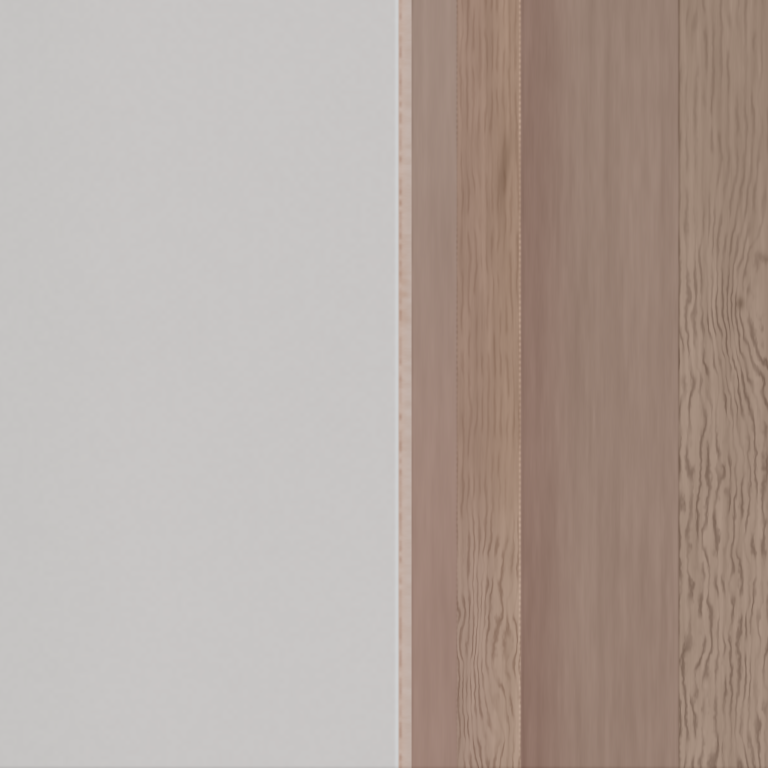
Give the GLSL for this texture, as a three.js fragment shader.

```glsl
varying vec2 vUv;

float hash(vec2 p) {
  return fract(sin(dot(p, vec2(127.1, 311.7))) * 43758.5453);
}

float noise(vec2 p) {
  vec2 i = floor(p), f = fract(p);
  f = f * f * (3.0 - 2.0 * f);
  return mix(mix(hash(i), hash(i + vec2(1.0, 0.0)), f.x),
             mix(hash(i + vec2(0.0, 1.0)), hash(i + vec2(1.0, 1.0)), f.x), f.y);
}

// Signed layered noise, roughly -0.5 to 0.5
float fbm(vec2 p) {
  float sum = 0.0, gain = 0.5;
  for (int i = 0; i < 4; i++) {
    sum += gain * (noise(p) - 0.5);
    p = p * 2.03 + 17.3;
    gain *= 0.5;
  }
  return sum;
}

float edge(float x, float at) {
  return smoothstep(at - 0.0015, at + 0.0015, x);
}

float seam(float x, float at, float width) {
  float d = (x - at) / width;
  return exp(-d * d);
}

float blob(vec2 p, vec2 center, vec2 size) {
  vec2 d = (p - center) / size;
  return exp(-dot(d, d));
}

// Soft fibres running up the boards, with short fine streaks
float fibres(vec2 p) {
  return 0.7 * fbm(p * vec2(110.0, 4.0)) + 0.5 * fbm(p * vec2(190.0, 22.0) + 40.0);
}

// Broken dark growth lines, bent by noise and by a swelling
float growthLines(vec2 p, float count, float bend, float swell) {
  float warp = fbm(p * vec2(14.0, 6.0)) * bend + fbm(p * vec2(60.0, 24.0)) * 0.7 * bend;
  float wave = 0.5 + 0.5 * sin(6.2832 * (p.x * count + warp + swell));
  float breaks = smoothstep(0.2, 0.75, noise(p * vec2(110.0, 38.0)));
  return wave * wave * (0.2 + 0.9 * breaks);
}

void main() {
  vec2 p = vUv;
  float fibre = fibres(p);
  float mottle = fbm(p * vec2(14.0, 6.0) + 8.0);

  // Plain wall
  vec3 wall = mix(vec3(0.775, 0.768, 0.763), vec3(0.783, 0.774, 0.770), smoothstep(0.0, 0.2, p.x));
  wall += 0.006 * fbm(p * 9.0) + 0.008 * (noise(p * 150.0) - 0.5);
  wall += vec3(0.03, 0.04, 0.045) * seam(p.x, 0.5165, 0.0025);

  // Pale board edge with short cross marks
  vec3 lip = mix(vec3(0.77, 0.69, 0.645), vec3(0.75, 0.685, 0.65), smoothstep(0.521, 0.534, p.x));
  lip += vec3(0.04, 0.06, 0.075) * fbm(vec2(p.x * 60.0, p.y * 110.0));
  lip -= vec3(0.07, 0.10, 0.11) * seam(p.x, 0.5215, 0.0022) * noise(p * vec2(50.0, 140.0));
  lip -= vec3(0.04, 0.07, 0.09) * blob(p, vec2(0.526, 0.63), vec2(0.008, 0.06)) * noise(p * vec2(40.0, 120.0));

  // Narrow smooth board
  vec3 narrow = mix(vec3(0.615, 0.51, 0.465), vec3(0.62, 0.535, 0.49), smoothstep(0.2, 0.9, p.y));
  narrow += 0.055 * fibre + 0.03 * mottle;

  // Warm figured strip
  float lowFigure = smoothstep(0.42, 0.2, p.y);
  float swell = 2.2 * blob(p, vec2(0.637, 0.17), vec2(0.022, 0.12));
  float stripLines = growthLines(p, 125.0, 1.2 + 1.6 * lowFigure, swell);
  vec3 strip = mix(vec3(0.615, 0.51, 0.45), vec3(0.64, 0.535, 0.465), smoothstep(0.61, 0.67, p.x));
  strip += vec3(0.035, 0.045, 0.05) * lowFigure + 0.10 * fibre + 0.035 * mottle;
  strip -= vec3(0.06, 0.065, 0.065) * stripLines * (0.65 + 0.9 * lowFigure);
  strip -= vec3(0.09) * blob(p, vec2(0.658 + 0.12 * (p.y - 0.785), 0.785), vec2(0.007, 0.045));

  // Wide quiet panel, shaded beside the strip
  vec3 panel = mix(vec3(0.56, 0.455, 0.41), vec3(0.59, 0.50, 0.45), smoothstep(0.68, 0.77, p.x));
  panel += vec3(0.0, 0.006, 0.006) * (p.y - 0.5);
  panel += 0.08 * fibre + 0.02 * mottle;

  // Right board with a knot and wavy figure
  float figure = smoothstep(0.78, 0.52, p.y);
  vec2 knot = vec2(0.964, 0.605);
  float knotSwell = 3.6 * blob(p, knot, vec2(0.04, 0.10)) - 1.0 * blob(p, vec2(0.93, 0.52), vec2(0.03, 0.10));
  float boardLines = growthLines(p, 92.0, 1.4 + 1.4 * figure, knotSwell);
  vec3 board = mix(vec3(0.62, 0.535, 0.475), vec3(0.605, 0.52, 0.46), p.y);
  board += vec3(0.02) * figure + 0.11 * fibre + 0.02 * mottle;
  board -= vec3(0.11, 0.11, 0.105) * boardLines * (0.45 + 0.6 * figure);
  board -= 0.12 * blob(p, knot, vec2(0.005, 0.008));

  // Boards from left to right
  vec3 color = mix(wall, lip, edge(p.x, 0.519));
  color = mix(color, narrow, edge(p.x, 0.536));
  color = mix(color, strip, edge(p.x, 0.595));
  color = mix(color, panel, edge(p.x, 0.678));
  color = mix(color, board, edge(p.x, 0.884));

  // Seams, with a broken pale rim on the strip
  float beads = 0.5 + 0.5 * sin(p.y * 800.0);
  float wear = noise(vec2(3.0, p.y * 25.0));
  color -= 0.03 * seam(p.x, 0.537, 0.0015) * (0.4 + wear);
  color -= 0.05 * seam(p.x, 0.595, 0.0015) * (0.3 + 0.7 * beads * wear);
  color += 0.09 * seam(p.x, 0.677, 0.0016) * (0.25 + 0.6 * beads) * (0.4 + wear);
  color -= 0.02 * seam(p.x, 0.681, 0.002);
  color -= 0.075 * seam(p.x, 0.884, 0.0014) * (0.4 + wear);

  // Faint shade along the bottom
  color -= 0.04 * smoothstep(0.004, 0.0, p.y);

  gl_FragColor = vec4(color, 1.0);
}
```
